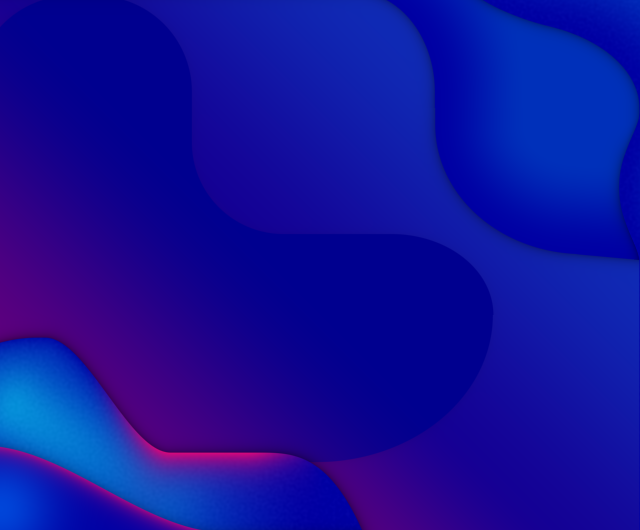
A Shadertoy shader for this background:

```glsl
#define ASPECT 1.2075
#define SHADOW_WIDTH 0.009
#define GRAIN_SCALE 150.0
#define GRAIN_AMOUNT 0.025
#define NAVY vec3(0.0, 0.0, 0.56)
#define INDIGO vec3(0.08, 0.0, 0.58)
#define ROYAL vec3(0.06, 0.165, 0.71)
#define COBALT vec3(0.0, 0.19, 0.73)
#define DEEP vec3(0.0, 0.0, 0.64)
#define CYAN vec3(0.02, 0.56, 0.85)
#define PLUM vec3(0.34, 0.0, 0.50)
#define PINK vec3(0.86, 0.03, 0.48)

// Gradient noise
vec2 hashGradient(vec2 cell) {
    vec2 h = vec2(dot(cell, vec2(127.1, 311.7)), dot(cell, vec2(269.5, 183.3)));
    return 2.0 * fract(sin(h) * 43758.5) - 1.0;
}

float gradientNoise(vec2 p) {
    vec2 i = floor(p), f = fract(p), u = f * f * (3.0 - 2.0 * f), e = vec2(1, 0);
    float low = mix(dot(hashGradient(i), f), dot(hashGradient(i + e), f - e), u.x);
    float high = mix(dot(hashGradient(i + e.yx), f - e.yx),
                     dot(hashGradient(i + 1.0), f - 1.0), u.x);
    return mix(low, high, u.y);
}

// Distance helpers
float ellipse(vec2 q, vec2 r) {
    q = abs(q) + 1e-4;
    float k = length(q / r);
    return k * (k - 1.0) / length(q / (r * r));
}

float roundUnion(float a, float b, float r) {
    return max(r, min(a, b)) - length(max(r - vec2(a, b), 0.0));
}

float segment(vec2 p, vec2 a, vec2 b, out float along) {
    vec2 ab = b - a;
    along = clamp(dot(p - a, ab) / dot(ab, ab), 0.0, 1.0);
    return length(p - a - ab * along);
}

// Two lobes joined by a round fillet
float blob(vec2 p) {
    vec2 q = abs(p - vec2(0.1575, 0.508)) - vec2(0.0235, 0.319);
    float tall = length(max(q, 0.0)) + min(max(q.x, q.y), 0.0) - 0.181;
    bool upper = p.y > 0.406;
    vec2 center = vec2(upper ? 0.739 : 0.597, 0.406);
    vec2 radii = upper ? vec2(0.192, 0.1525) : vec2(0.333, 0.278);
    float wide = ellipse(vec2(max(p.x - center.x, 0.0), p.y - center.y), radii);
    return roundUnion(tall, wide, 0.173);
}

// Large sheet: concave shoulder above, round belly below
float sheet(vec2 p) {
    if (p.y > 0.796)
        return -ellipse(max(p - vec2(0.668, 0.827), 0.0), vec2(0.1525, 0.189));
    p.y += 0.09 * max(p.x - 1.085, 0.0);
    return ellipse(min(p - vec2(1.101, 0.764), 0.0), vec2(0.28, 0.2437));
}

// Corner layer lying over the sheet
float corner(vec2 p) {
    float bulge = ellipse(p - vec2(1.242, 0.646), vec2(0.074, 0.1195));
    p.y -= 2.42 * pow(max(1.038 - p.x, 0.0), 2.0);
    float outside = -ellipse(max(p - vec2(0.943, 0.796), 0.0), vec2(0.2635, 0.165));
    return roundUnion(outside, bulge, 0.03);
}

// Wave outlines as heights
float ribbonHeight(float x) {
    float left = max(0.071 - x, 0.0), right = max(x - 0.487, 0.0);
    return 0.363 - 1.91 * left * left - 0.217 * smoothstep(0.085, 0.322, x)
         - 19.4 * right * right * right;
}

float waveHeight(float x) {
    return 0.159 - 0.1635 * smoothstep(-0.031, 0.4245, x);
}

float heightDistance(float y, float h, float hNext) {
    float slope = (hNext - h) / 0.002;
    return (y - h) / sqrt(1.0 + slope * slope);
}

void layer(inout vec3 color, vec3 paint, float d, float shadow) {
    float edge = 0.8 / iResolution.y;
    color *= 1.0 - shadow * exp(-max(d, 0.0) / SHADOW_WIDTH);
    color = mix(color, paint, smoothstep(edge, -edge, d));
}

void mainImage(out vec4 fragColor, in vec2 fragCoord) {
    vec2 p = fragCoord / iResolution.xy * vec2(ASPECT, 1.0);
    float diagonal = 0.7 * (p.x + p.y);
    float grain = GRAIN_AMOUNT * gradientNoise(p * GRAIN_SCALE);

    // Diagonal backdrop
    vec3 color = mix(PLUM, INDIGO, smoothstep(0.43, 0.74, diagonal));
    color = mix(color, ROYAL, smoothstep(0.68, 1.22, diagonal));

    // Dark blob with a plum haze
    float haze = 1.0 - smoothstep(0.2, 0.73, diagonal);
    layer(color, mix(NAVY, PLUM, haze * 1.1), blob(p), 0.04);

    // Upper right sheets
    float dSheet = sheet(p), dCorner = corner(p);
    layer(color, mix(DEEP, COBALT, smoothstep(0.0, 0.18, -dSheet)), dSheet, 0.28);
    vec3 cornerPaint = mix(DEEP, COBALT, smoothstep(0.0, 0.15, -dCorner)) + grain;
    layer(color, cornerPaint, dCorner, dSheet < 0.0 ? 0.3 : 0.0);

    // Ribbon with cyan glow and pink rim
    float dRibbon = heightDistance(p.y, ribbonHeight(p.x), ribbonHeight(p.x + 0.002));
    float along;
    float glow = segment(p, vec2(0.03, 0.23), vec2(0.3, 0.057), along) / 0.085;
    glow = exp(-glow * glow) * mix(1.0, 0.4, along);
    vec3 ribbon = mix(COBALT, DEEP, smoothstep(0.35, 0.6, p.x));
    ribbon = mix(ribbon, DEEP, exp(min(dRibbon, 0.0) / 0.025));
    ribbon = mix(ribbon, CYAN, glow) + grain;
    float rim = smoothstep(0.15, 0.32, p.x) * (1.0 - smoothstep(0.46, 0.62, p.x));
    ribbon = mix(ribbon, PINK, rim * exp(min(dRibbon, 0.0) / 0.03));
    layer(color, ribbon, dRibbon, 0.35);

    // Lowest wave
    float dWave = heightDistance(p.y, waveHeight(p.x), waveHeight(p.x + 0.002));
    float spot = length(p - vec2(0.0, 0.04)) / 0.1;
    vec3 wave = mix(DEEP, vec3(0.0, 0.27, 0.85), exp(-spot * spot));
    wave = mix(wave, PINK, 0.75 * exp(min(dWave, 0.0) / 0.016));
    layer(color, wave, dWave, dRibbon < 0.0 ? 0.2 : 0.0);

    fragColor = vec4(clamp(color, 0.0, 1.0), 1.0);
}
```
